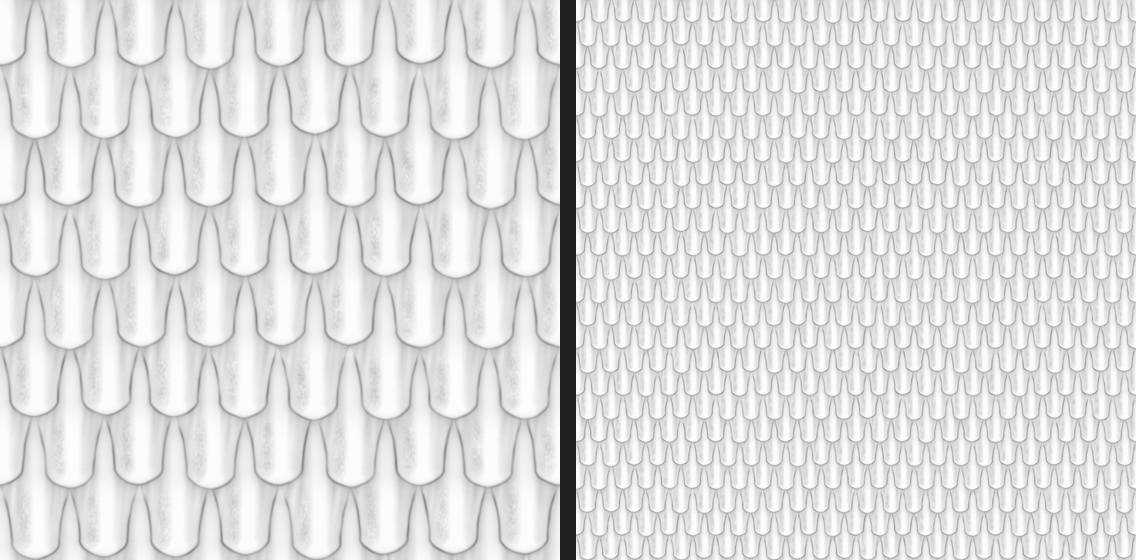
Left: one tile. Right: repeated 3 by 3.
Give the GLSL for this texture map, as a Shadertoy shader.

```glsl
#define REPEATS 8.0          // scales across and down, must be even
#define JITTER vec2(0.05, 0.09)
#define TIP_RADII vec2(0.338, 0.22)
#define TIP_POWER 1.7
#define LINE_WIDTH 0.019
#define LINE_DARKNESS 0.22
#define SHADOW_REACH 0.085
#define SHADOW_DARKNESS 0.15
#define BASE_TONE 0.915
#define RIDGE_GAIN 0.11
#define GRAIN 0.11
#define GROOVE_LEAN 0.1

vec2 hash2(vec2 p) {
    vec3 q = fract(p.xyx * vec3(0.1031, 0.1030, 0.0973));
    q += dot(q, q.yzx + 33.33);
    return fract((q.xx + q.yz) * q.zy);
}

float cornerSlope(vec2 cell, vec2 offset, vec2 period) {
    float angle = 6.28318 * hash2(mod(cell, period) + 7.0).x;
    return dot(vec2(cos(angle), sin(angle)), offset);
}

// Gradient noise, about -0.7 to 0.7, repeating after period cells
float gradientNoise(vec2 p, vec2 period) {
    vec2 i = floor(p), f = fract(p);
    vec2 u = f * f * f * (f * (f * 6.0 - 15.0) + 10.0);
    vec2 e = vec2(0.0, 1.0);
    return mix(
        mix(cornerSlope(i, f, period), cornerSlope(i + e.yx, f - e.yx, period), u.x),
        mix(cornerSlope(i + e, f - e, period), cornerSlope(i + 1.0, f - 1.0, period), u.x),
        u.y);
}

float wrappedNoise(vec2 p, vec2 frequency, float seed) {
    return gradientNoise(p * frequency + seed, frequency * REPEATS);
}

float bell(float x, float width) {
    return exp(-x * x / (width * width));
}

// Approximate signed distance to a scale whose lower tip is at the origin
float scaleDistance(vec2 q) {
    float x = abs(q.x);
    if (q.y > TIP_RADII.y) {
        float rise = (q.y - TIP_RADII.y) / 0.75;
        return x - min(TIP_RADII.x + 0.03 * rise + 0.115 * pow(rise, 2.4), 0.52);
    }
    vec2 n = vec2(x, TIP_RADII.y - q.y) / TIP_RADII;
    vec2 powered = pow(n, vec2(TIP_POWER));
    float len = pow(powered.x + powered.y, 1.0 / TIP_POWER);
    vec2 slope = pow(n / len, vec2(TIP_POWER - 1.0)) / TIP_RADII;
    return (len - 1.0) / length(slope);
}

// Grey level on the surface: bright ridge, speckled left flank, leaning grooves
float scaleTone(vec2 q, vec2 p, float seed) {
    float mottle = wrappedNoise(p, vec2(7.0, 4.0), seed)
                 + 0.8 * wrappedNoise(p, vec2(28.0, 20.0), seed + 5.0);
    vec2 leaning = q - vec2(GROOVE_LEAN * q.y, 0.0);
    float groove = wrappedNoise(leaning, vec2(11.0, 1.0), seed + 11.0);
    float body = smoothstep(0.04, 0.3, q.y) * (1.0 - smoothstep(0.7, 1.2, q.y));
    float flank = bell(q.x + 0.16, 0.1) * body;
    float upper = smoothstep(0.4, 0.9, q.y) * smoothstep(0.1, 0.25, abs(q.x));

    float tone = BASE_TONE + RIDGE_GAIN * bell(q.x - 0.035, 0.125);
    tone += 0.06 * (1.0 - smoothstep(0.03, 0.26, q.y));
    tone -= flank * (0.06 + GRAIN * mottle);
    tone -= 0.025 * bell(q.x - 0.24, 0.08);
    tone += 0.015 * mottle + groove * (0.015 + 0.1 * upper) - 0.025 * upper;
    return min(tone, 0.99);
}

void mainImage(out vec4 fragColor, in vec2 fragCoord) {
    vec2 p = fragCoord / iResolution.xy * REPEATS;
    float pixel = REPEATS / iResolution.y;
    float wobble = 0.01 * wrappedNoise(p, vec2(5.0), 3.0);
    float wear = wrappedNoise(p, vec2(4.0), 17.0);
    float tone = BASE_TONE;

    // Paint rows from the back (low) to the front (high)
    for (int r = -2; r <= 1; r++) {
        float row = floor(p.y) + float(r);
        float stagger = 0.5 * (1.0 - mod(row, 2.0));
        float nearest = floor(p.x - stagger + 0.5);
        for (int c = -1; c <= 1; c++) {
            vec2 id = vec2(nearest + float(c), row);
            vec2 random = hash2(mod(id, REPEATS) + 21.0);
            vec2 tip = id + vec2(stagger, 0.045) + (random - 0.5) * JITTER;
            vec2 q = p - tip;
            float d = scaleDistance(q) + wobble;
            float fade = 1.0 - smoothstep(0.76, 1.0, q.y);

            // Soft shadow on the scales behind, with a smudge below the tip
            float shadow = SHADOW_DARKNESS * exp(-max(d, 0.0) / SHADOW_REACH);
            shadow += 0.07 * bell(length(q + vec2(0.0, 0.03)), 0.08);
            tone *= 1.0 - fade * shadow;

            // Surface, darkened slightly toward its sides
            float surface = scaleTone(q, p, floor(random.x * 50.0));
            surface *= 1.0 - 0.1 * exp(min(d, 0.0) / 0.04) * fade;
            float soft = max(pixel, 0.014);
            tone = mix(tone, surface, 1.0 - smoothstep(-soft, soft, d));

            // Thin rim, fainter at the tip and where worn
            float rim = LINE_DARKNESS * (0.85 + 0.3 * random.y + 0.9 * wear);
            rim *= 1.0 - 0.45 * bell(q.x, 0.12);
            tone *= 1.0 - max(rim, 0.0) * fade * bell(d, LINE_WIDTH);
        }
    }
    fragColor = vec4(vec3(clamp(tone, 0.0, 1.0)), 1.0);
}
```
